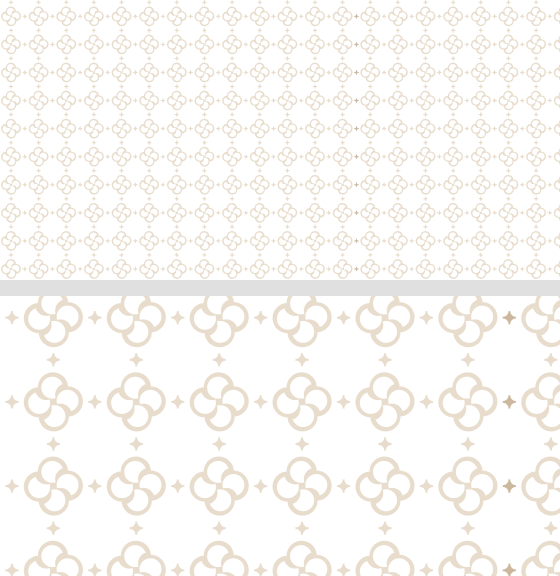
Top: the whole. Bottom: its middle third, enlarged.
Give the GLSL for this pattern, as a WebGL 2 fragment shader.

```glsl
#version 300 es
precision highp float;
// Pale beige four-lobed pinwheel knots on white, with small sparkles between them.

uniform vec2 u_resolution;
out vec4 fragColor;

float circle(vec2 p, vec2 center, float radius) {
    return length(p - center) - radius;
}

// Four overlapping discs, each pierced by a crescent whose horn turns to the middle
float pinwheelKnot(vec2 p) {
    float lobes = 1e3;
    float crescents = 1e3;
    for (int i = 0; i < 4; i++) {
        lobes = min(lobes, circle(p, vec2(-0.2, 6.6), 6.9));
        float moon = max(circle(p, vec2(-0.5, 6.5), 5.0), -circle(p, vec2(6.0, 3.2), 5.2));
        crescents = min(crescents, moon);
        p = vec2(p.y, -p.x);
    }
    return max(lobes, -crescents);
}

// Four-pointed star with concave sides
float sparkle(vec2 p) {
    p = abs(p);
    return max(2.6 - length(p - 3.0), max(p.x, p.y) - 3.0);
}

float coverage(float dist, float pixel) {
    return clamp(0.5 - dist / pixel, 0.0, 1.0);
}

void main() {
    // The canvas is 384 units high
    float pixel = 384.0 / u_resolution.y;
    vec2 p = gl_FragCoord.xy * pixel;

    // Lattice with a knot at every whole cell coordinate
    vec2 pitch = vec2(37.9, 38.5);
    vec2 cell = (p - vec2(15.1, 15.1)) / pitch;
    vec2 atKnot = (fract(cell + 0.5) - 0.5) * pitch;
    vec2 atGap = (fract(cell) - 0.5) * pitch;

    vec3 paper = vec3(1.0);
    vec3 beige = vec3(0.91, 0.865, 0.80);
    vec3 tan_ = vec3(0.80, 0.72, 0.62);

    // Knots and the sparkles above and below them
    vec3 color = mix(paper, beige, coverage(pinwheelKnot(atKnot), pixel));
    color = mix(color, beige, coverage(sparkle(vec2(atKnot.x, atGap.y)), pixel));

    // Sparkles beside the knots; one column of them is darker
    vec3 sideInk = floor(cell.x) == 12.0 ? tan_ : beige;
    color = mix(color, sideInk, coverage(sparkle(vec2(atGap.x, atKnot.y)), pixel));

    fragColor = vec4(color, 1.0);
}
```
